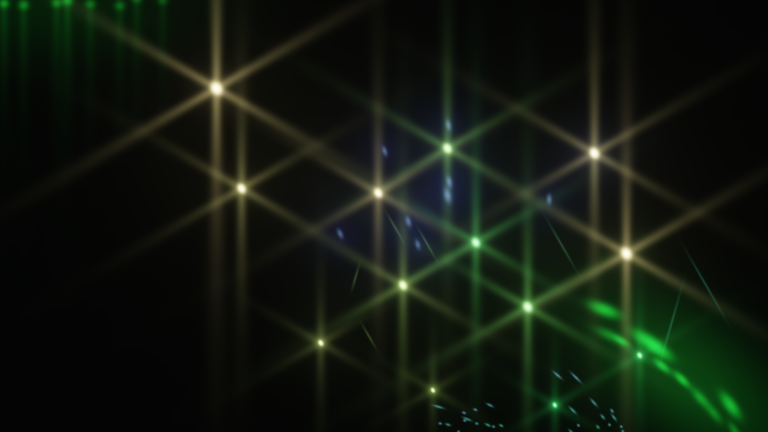
A WebGL 2 fragment shader for this background:

```glsl
#version 300 es
precision highp float;
// Six-pointed star flares over near-black, with blurred green lights in two corners
// and small blue flecks, sparks and scratches. Every light is a soft falloff around
// a hashed or low-discrepancy position; the sum is compressed by an exposure curve.

#define STAR_COUNT 13
#define RAY_WIDTH 0.0095
#define RAY_LENGTH 0.15
#define RAY_GAIN 0.50
#define HALO_GAIN 0.055
#define CORE_RADIUS 0.0085
#define FLECK_COUNT 9
#define SPARK_COUNT 26
#define SCRATCH_COUNT 7
#define BLOB_COUNT 11
#define FRINGE_COUNT 8
#define EXPOSURE 1.15

uniform vec2 u_resolution;
out vec4 fragColor;

const vec3 BASE = vec3(0.010, 0.012, 0.011);
const vec3 GREEN = vec3(0.10, 0.78, 0.27);
const vec3 LIME = vec3(0.52, 0.74, 0.27);
const vec3 WARM = vec3(0.80, 0.70, 0.40);
const vec3 BLUE = vec3(0.38, 0.58, 0.85);
const vec3 NAVY = vec3(0.03, 0.03, 0.13);
const vec3 TEAL = vec3(0.15, 0.70, 0.55);
const vec3 LASER = vec3(0.06, 0.95, 0.16);

vec3 hash3(float index, float seed) {
    vec3 p = fract(vec3(index, seed, index + seed) * vec3(0.1031, 0.1030, 0.0973));
    p += dot(p, p.yxz + 33.33);
    return fract((p.xxy + p.yzz) * p.zyx);
}

vec2 direction(float degrees) {
    float a = radians(degrees);
    return vec2(cos(a), sin(a));
}

// Soft ellipse with its long axis along dir
float softEllipse(vec2 d, vec2 dir, vec2 size) {
    vec2 q = vec2(dot(d, dir), dot(d, vec2(-dir.y, dir.x))) / size;
    return exp(-dot(q, q));
}

// Two opposite rays that fade and widen outwards
float ray(vec2 d, vec2 dir, float len) {
    float along = abs(dot(d, dir));
    float across = dot(d, vec2(-dir.y, dir.x)) / (RAY_WIDTH + 0.025 * along);
    return exp(-across * across - along / len);
}

vec3 star(vec2 d, vec3 tint, float size) {
    float len = RAY_LENGTH * size;
    float rays = 1.15 * ray(d, direction(90.0), len * 1.25)
               + ray(d, direction(30.0), len) + ray(d, direction(-30.0), len);
    float halo = exp(-length(d) / (0.16 * size));
    float glow = exp(-length(d) / (0.020 * size));
    float core = softEllipse(d, direction(-60.0), CORE_RADIUS * size * vec2(1.35, 1.0));
    return tint * (RAY_GAIN * size * rays + HALO_GAIN * halo + 0.5 * glow)
         + (tint + 0.35) * 2.2 * core;
}

vec3 starField(vec2 p) {
    vec3 sum = vec3(0.0);
    for (int i = 0; i < STAR_COUNT; i++) {
        float n = float(i);
        vec3 h = hash3(n, 3.0);
        vec2 u = fract(0.5 + n * vec2(0.7549, 0.5698));
        vec2 centre = vec2(0.58 + 1.08 * u.x + 0.3 * (0.5 - u.y), 0.03 + 0.82 * u.y);
        centre += 0.05 * (h.xy - 0.5);
        float size = mix(0.50, 0.95, smoothstep(0.05, 0.5, u.y)) * mix(0.75, 1.2, h.z);
        float warmth = h.x + 0.6 * u.y;
        vec3 tint = mix(GREEN, LIME, smoothstep(0.3, 0.65, warmth));
        tint = mix(tint, WARM, smoothstep(0.85, 1.2, warmth));
        sum += star(p - centre, tint, size);
    }
    return sum;
}

// Pale flecks, low sparks and thin scratches
vec3 debris(vec2 p) {
    vec3 sum = vec3(0.0);
    for (int i = 0; i < FLECK_COUNT; i++) {
        vec3 h = hash3(float(i), 17.0);
        vec2 d = p - vec2(0.78 + 0.62 * h.x, 0.36 + 0.48 * h.y);
        vec2 size = mix(0.35, 1.0, h.z) * vec2(0.018, 0.009);
        sum += BLUE * mix(0.4, 0.9, h.z) * softEllipse(d, direction(-65.0 - 30.0 * h.x), size);
        sum += NAVY * exp(-length(d) / 0.05);
    }
    for (int i = 0; i < SPARK_COUNT; i++) {
        vec3 h = hash3(float(i), 41.0);
        vec2 d = p - vec2(1.0 + 0.45 * h.x, 0.17 * h.y * h.z);
        vec2 size = vec2(mix(0.003, 0.016, h.z * h.z), 0.0028);
        sum += mix(TEAL, BLUE, h.y) * 0.8 * softEllipse(d, direction(-15.0 - 40.0 * h.x), size);
    }
    for (int i = 0; i < SCRATCH_COUNT; i++) {
        vec3 h = hash3(float(i), 67.0);
        vec2 d = p - vec2(0.82 + 0.85 * h.x, 0.12 + 0.42 * h.y);
        float angle = h.z < 0.5 ? -60.0 : 74.0;
        vec2 size = vec2(mix(0.025, 0.075, h.x), 0.0028);
        sum += mix(LIME, TEAL, h.x) * 0.28 * softEllipse(d, direction(angle), size);
    }
    return sum;
}

// Blurred green lights: a falling trail at lower right, a fringe at upper left
vec3 cornerLights(vec2 p) {
    float sum = 0.24 * softEllipse(p - vec2(1.60, 0.12), direction(-38.0), vec2(0.26, 0.13));
    for (int i = 0; i < BLOB_COUNT; i++) {
        vec3 h = hash3(float(i), 89.0);
        float t = (float(i) + h.x) / float(BLOB_COUNT);
        vec2 centre = mix(vec2(1.37, 0.27), vec2(1.75, 0.0), t) + 0.06 * (h.yz - 0.5);
        vec2 size = mix(0.5, 1.0, h.y) * vec2(0.038, 0.015);
        sum += mix(0.2, 1.1, h.z) * softEllipse(p - centre, direction(-20.0 - 40.0 * t), size);
    }
    sum += 0.10 * softEllipse(p - vec2(0.12, 1.0), vec2(1.0, 0.0), vec2(0.30, 0.13));
    for (int i = 0; i < FRINGE_COUNT; i++) {
        vec3 h = hash3(float(i), 113.0);
        vec2 d = p - vec2(0.052 * (float(i) + 0.6 * h.x), 0.975 + 0.03 * h.y);
        float gain = mix(0.35, 1.0, h.z) * (1.0 - 0.08 * float(i));
        sum += gain * (0.7 * softEllipse(d, vec2(1.0, 0.0), vec2(0.012, 0.010))
                     + 0.22 * ray(d, vec2(0.0, 1.0), 0.13));
    }
    return LASER * sum;
}

void main() {
    vec2 p = gl_FragCoord.xy / u_resolution.y;
    vec3 light = BASE + starField(p) + debris(p) + cornerLights(p);
    fragColor = vec4(1.0 - exp(-EXPOSURE * light), 1.0);
}
```
